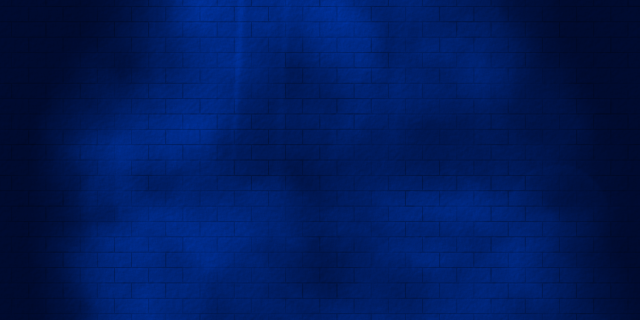
This background is drawn by a WebGL 2 fragment shader. Its source:

```glsl
#version 300 es
precision highp float;
// A dark blue brick wall lit from above through drifting smoke.
// Soft elliptical glows and shadows, bent by fractal noise, set the light;
// beams, curled smoke rims, brick joints and embossed grain are laid over it.
uniform vec2 u_resolution;
out vec4 outColor;

// Units: canvas height is 1, so x runs from 0 to 2.
const vec3 NIGHT_BLUE = vec3(0.0, 0.042, 0.185);
const vec3 LIT_BLUE = vec3(0.0, 0.185, 0.585);
const vec2 BRICK_SIZE = vec2(0.107, 0.048);
const vec2 BRICK_ORIGIN = vec2(0.946, 0.644);
const float JOINT_WIDTH = 0.0014;
const float JOINT_DEPTH = 0.16;
const float GRAIN = 0.20;
const float BASE_LIGHT = 0.54;
const float GLOW_GAIN = 0.23;
const float SHADOW_GAIN = 0.20;
const float SMOKE_GAIN = 0.50;
const float WARP = 0.16;

// Ellipses: centre x, y, radius x, y.
const vec4 GLOWS[9] = vec4[9](
    vec4(1.08, 0.92, 0.10, 0.22), vec4(0.35, 0.55, 0.16, 0.11),
    vec4(0.60, 0.61, 0.10, 0.12), vec4(0.62, 0.27, 0.32, 0.12),
    vec4(0.42, 0.12, 0.22, 0.16), vec4(1.38, 0.36, 0.20, 0.10),
    vec4(1.56, 0.13, 0.24, 0.14), vec4(0.66, 0.90, 0.12, 0.20),
    vec4(1.53, 0.82, 0.12, 0.10));
const vec4 SHADOWS[9] = vec4[9](
    vec4(1.21, 0.90, 0.07, 0.13), vec4(0.93, 0.48, 0.16, 0.10),
    vec4(1.06, 0.18, 0.13, 0.10), vec4(1.49, 0.60, 0.20, 0.12),
    vec4(1.68, 0.44, 0.20, 0.10), vec4(0.49, 0.46, 0.08, 0.06),
    vec4(1.28, 0.07, 0.12, 0.06), vec4(0.44, 0.80, 0.10, 0.10),
    vec4(0.88, 0.78, 0.12, 0.10));
// Beams: x at the top, half width, strength.
const vec3 BEAMS[3] = vec3[3](
    vec3(0.755, 0.010, 0.20), vec3(0.897, 0.013, 0.11), vec3(1.260, 0.025, 0.08));
// Curled smoke: centre x, y, radius.
const vec3 CURLS[2] = vec3[2](vec3(1.10, 0.19, 0.11), vec3(1.74, 0.33, 0.16));

float hash(vec2 p) {
    return fract(sin(dot(p, vec2(127.1, 311.7))) * 43758.5453);
}

float noise(vec2 p) {
    vec2 cell = floor(p), f = fract(p);
    f = f * f * (3.0 - 2.0 * f);
    return mix(mix(hash(cell), hash(cell + vec2(1, 0)), f.x),
               mix(hash(cell + vec2(0, 1)), hash(cell + vec2(1, 1)), f.x), f.y);
}

float fbm(vec2 p) {
    float sum = 0.0, amp = 0.5;
    for (int i = 0; i < 5; i++) {
        sum += amp * noise(p);
        p = mat2(1.6, 1.2, -1.2, 1.6) * p + 7.3;
        amp *= 0.5;
    }
    return sum;
}

float ellipseGlow(vec2 p, vec4 e) {
    vec2 d = (p - e.xy) / e.zw;
    return exp(-dot(d, d));
}

// Lit middle of the wall, narrowing towards the top.
float sideFade(vec2 p) {
    float rise = smoothstep(0.5, 0.95, p.y);
    float left = mix(0.24, 0.42, rise);
    float right = mix(1.80, 1.61, smoothstep(0.2, 1.0, p.y));
    return smoothstep(left - 0.20, left + 0.17, p.x)
         * (1.0 - smoothstep(right - 0.22, right + 0.22, p.x));
}

float beamLight(vec2 p) {
    float cone = smoothstep(0.52, 0.57, p.x) * (1.0 - smoothstep(1.31, 1.38, p.x));
    float light = 0.12 * cone * smoothstep(0.62, 1.0, p.y);
    for (int i = 0; i < 3; i++) {
        float d = (p.x - BEAMS[i].x + 0.055 * (1.0 - p.y)) / BEAMS[i].y;
        light += BEAMS[i].z * exp(-d * d) * smoothstep(0.28, 0.85, p.y);
    }
    return light;
}

float curlLight(vec2 p) {
    float light = 0.0;
    for (int i = 0; i < 2; i++) {
        vec2 d = p - CURLS[i].xy;
        float inside = CURLS[i].z - length(d);
        light += smoothstep(-0.008, 0.008, inside) * exp(-max(inside, 0.0) / 0.04)
               * smoothstep(-0.02, 0.10, d.y);
    }
    return 0.08 * light;
}

// Multiplier for worn dark joints with a faint lit lip under each course.
float brickShade(vec2 p, float pixel) {
    float row = floor((p.y - BRICK_ORIGIN.y) / BRICK_SIZE.y);
    vec2 q = p - BRICK_ORIGIN;
    q.x -= 0.5 * BRICK_SIZE.x * mod(row, 2.0);
    vec2 f = q - floor(q / BRICK_SIZE) * BRICK_SIZE;
    vec2 edge = min(f, BRICK_SIZE - f);
    float d = min(edge.x, edge.y) + 0.001 * (noise(p * 90.0) - 0.5);
    float joint = 1.0 - smoothstep(0.0, JOINT_WIDTH + 0.6 * pixel, d);
    float lip = exp(-pow((BRICK_SIZE.y - f.y - 0.005) / 0.002, 2.0));
    float wear = 0.3 + 1.4 * noise(p * 11.0);
    return 1.0 - JOINT_DEPTH * wear * joint + 0.025 * lip;
}

void main() {
    vec2 p = gl_FragCoord.xy / u_resolution.y;
    float pixel = 1.0 / u_resolution.y;

    // Smoke bends the soft light.
    vec2 bend = vec2(fbm(p * 5.0), fbm(p * 5.0 + 31.0)) - 0.48;
    vec2 q = p + WARP * bend;
    float light = BASE_LIGHT + SMOKE_GAIN * (fbm(q * 6.0 + 12.0) - 0.48);
    for (int i = 0; i < 9; i++) {
        light += GLOW_GAIN * ellipseGlow(q, GLOWS[i]);
        light -= SHADOW_GAIN * ellipseGlow(q, SHADOWS[i]);
    }
    light = (light + beamLight(p)) * sideFade(q) + curlLight(p + 0.2 * WARP * bend);
    vec3 color = mix(NIGHT_BLUE, LIT_BLUE, clamp(light, 0.0, 1.0));

    // Stone relief, lit from the upper left.
    float relief = fbm(p * 95.0) - fbm(p * 95.0 + vec2(-0.4, 0.4));
    color *= brickShade(p, pixel) * (1.0 + GRAIN * relief);
    outColor = vec4(color, 1.0);
}
```
